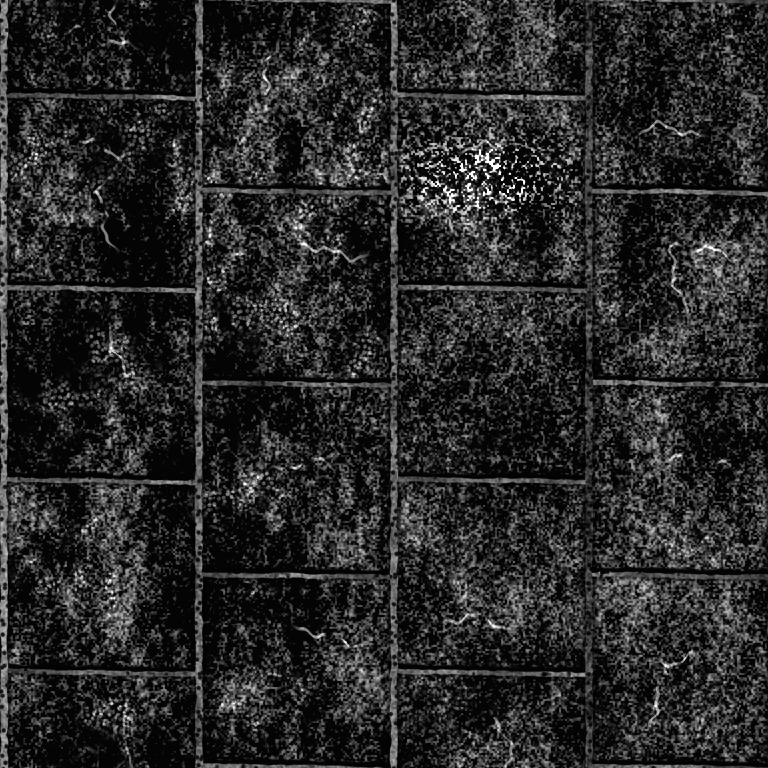
A WebGL 2 fragment shader for this texture map:

```glsl
#version 300 es
precision highp float;
// Worn black stone slabs: four staggered columns of four, with pale chipped joints.
uniform vec2 u_resolution;
out vec4 fragColor;

float hash(vec2 p) {
    vec3 q = fract(vec3(p.xyx) * 0.1031);
    q += dot(q, q.yzx + 33.33);
    return fract((q.x + q.y) * q.z);
}

// Smooth noise that wraps at the canvas border; freq holds whole numbers.
float noise(vec2 uv, vec2 freq) {
    vec2 p = uv * freq, i = floor(p), f = fract(p);
    f = f * f * (3.0 - 2.0 * f);
    vec2 a = mod(i, freq) + freq * 1.7, b = mod(i + 1.0, freq) + freq * 1.7;
    return mix(mix(hash(a), hash(vec2(b.x, a.y)), f.x),
               mix(hash(vec2(a.x, b.y)), hash(b), f.x), f.y);
}

// Wrapping cellular noise: distance to the nearest scattered point.
float cells(vec2 uv, float freq) {
    vec2 p = uv * freq, i = floor(p);
    float nearest = 2.0;
    for (int y = -1; y <= 1; y++)
        for (int x = -1; x <= 1; x++) {
            vec2 c = i + vec2(x, y), m = mod(c, freq) + freq;
            vec2 point = c + vec2(hash(m), hash(m + 57.3));
            nearest = min(nearest, length(p - point));
        }
    return nearest;
}

// Wandering hairline in slab units, limited to a short run.
float crack(float along, float across, float seed) {
    float start = 0.1 + 0.4 * fract(seed * 13.0);
    float path = 0.25 + 0.5 * fract(seed * 7.0) + 0.035 * sin(along * 11.0 + seed * 40.0)
               + 0.018 * sin(along * 29.0 + seed * 90.0) + 0.008 * sin(along * 71.0);
    float run = smoothstep(start, start + 0.08, along) * smoothstep(start + 0.45, start + 0.3, along);
    return run * smoothstep(0.013, 0.003, abs(across - path));
}

void main() {
    vec2 uv = gl_FragCoord.xy / u_resolution;

    // Slab layout: the last column is slightly narrower.
    float wobble = 0.0012 * (noise(uv, vec2(24.0, 40.0)) - 0.5);
    float x = fract(uv.x - 0.005 + wobble);
    float column = min(floor(x / 0.254), 3.0);
    float width = column > 2.5 ? 0.238 : 0.254;
    float left = x - column * 0.254, right = width - left;
    float toSide = min(left, right);
    float shift = mod(column, 2.0) < 0.5 ? 0.124 : 0.0;
    float y = (uv.y - shift + wobble * 2.0 + 0.004 * (left / width - 0.5)) * 4.0;
    float row = mod(floor(y), 4.0);
    float above = fract(y) * 0.25, below = 0.25 - above;
    vec2 slab = vec2(left / width, fract(y));
    float seed = hash(vec2(column, row) + 4.7);

    // Fine grain over broad mottling and vertical streaks.
    float grain = 0.6 * noise(uv, vec2(384.0)) + 0.4 * noise(uv, vec2(211.0, 190.0));
    float wear = 0.4 * noise(uv, vec2(13.0, 9.0)) + 0.3 * noise(uv, vec2(34.0, 22.0))
               + 0.3 * noise(uv, vec2(96.0, 40.0));
    float dustier = step(1.5, column);
    float tone = (grain - 0.5) * 1.1 + (wear - 0.5) * mix(1.15, 0.75, dustier);
    tone += mix(-0.04, 0.04, dustier) + 0.07 * (seed - 0.5);

    // Ragged water stain across the upper slabs, dark under its pale edge.
    float stain = uv.y - 0.68 - 0.06 * noise(uv, vec2(11.0, 2.0)) - 0.015 * noise(uv, vec2(60.0, 30.0));
    float stained = step(mod(column, 2.0), 0.5) * smoothstep(0.4, 0.6, noise(uv, vec2(8.0, 3.0)) + 0.1);
    tone += stained * (0.24 * exp(-pow((stain + 0.006) / 0.009, 2.0))
          - 0.15 * smoothstep(-0.01, -0.02, stain) * smoothstep(-0.1, -0.05, stain));
    tone = max(0.95 * tone + 0.065, 0.0) + 0.015;

    // Clustered chips and a scoured, speckled patch.
    float fleck = smoothstep(0.55, 0.2, cells(uv + 0.004 * wear, 150.0));
    float patches = smoothstep(0.6, 0.8, 0.6 * noise(uv, vec2(15.0, 17.0)) + 0.4 * noise(uv, vec2(48.0)));
    vec2 scour = (uv - vec2(0.63, 0.77)) / vec2(0.1, 0.045);
    tone += fleck * patches * mix(0.4, 0.16, dustier) * (0.4 + grain);
    tone += 0.9 * exp(-dot(scour, scour)) * smoothstep(0.52, 0.75, grain);

    // Hairline cracks in some slabs.
    float lines = step(0.5, seed) * crack(slab.x, slab.y, seed)
                + step(0.6, fract(seed * 5.0)) * crack(slab.y, slab.x, seed + 0.37);
    tone += 0.5 * lines * smoothstep(0.3, 0.55, noise(uv, vec2(70.0)));

    // Dark slab margins, with a black gap above each cross joint.
    tone *= mix(0.3, 1.0, smoothstep(0.004, 0.012, toSide));
    tone *= mix(0.5, 1.0, smoothstep(0.002, 0.009, below));
    float gap = 0.009 + 0.004 * (noise(uv, vec2(60.0, 20.0)) - 0.5);
    tone = mix(0.012, tone, smoothstep(gap - 0.002, gap + 0.002, above));

    // Pale cross joints, broken along their length.
    float chips = noise(uv, vec2(120.0, 90.0));
    float ledge = smoothstep(0.0042, 0.0018, min(above, below) + 0.0022 * (chips - 0.5));
    float ledgeTone = (0.22 + 0.35 * noise(uv, vec2(18.0, 7.0))) * (0.5 + grain);
    tone = mix(tone, ledgeTone, ledge * smoothstep(0.15, 0.4, chips + 0.15));

    // Pale upright joints with dark pits; the fourth is duller.
    float joint = mod(column + step(right, left), 4.0);
    float jointTone = (joint > 2.5 ? 0.27 : 0.43) + 0.25 * (noise(uv, vec2(90.0, 26.0)) - 0.5);
    jointTone += 0.45 * (grain - 0.5) + (joint < 0.5 ? 0.1 : 0.0);
    jointTone *= mix(0.15, 1.0, smoothstep(0.12, 0.35, cells(uv, 84.0)));
    float upright = smoothstep(0.0056, 0.0034, toSide + 0.0025 * (chips - 0.5));
    tone = mix(tone, jointTone, upright);

    fragColor = vec4(vec3(clamp(tone, 0.0, 1.0)), 1.0);
}
```
